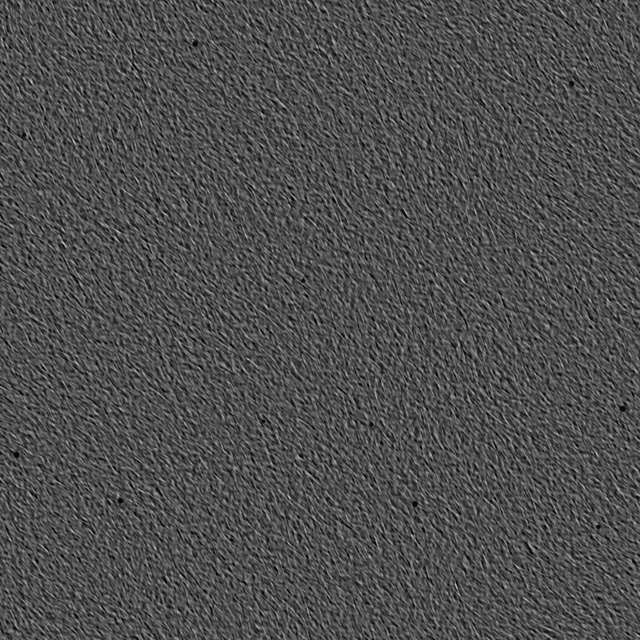
A WebGL 2 fragment shader for this texture:

```glsl
#version 300 es
precision highp float;
// Dark embossed hide: a grey sheet of fine slanted grain lit from one side.
// Two layers of jittered Gaussian marks, short round bumps and thin sharp
// creases, follow a gently bending direction, with a few round pits on top.

uniform vec2 u_resolution;
out vec4 fragColor;

const float GRAIN_ANGLE = -0.92;    // radians, falling to the right
const float BASE_GREY = 0.309;
const float BUMP_CELLS = 196.0;     // cells per canvas height
const float BUMP_RELIEF = 0.125;
const float CREASE_CELLS = 73.0;
const float CREASE_RELIEF = 0.13;
const float PIT_CELLS = 4.0;

// Integer hash giving three values from 0 to 1
vec3 hash3(ivec3 cell) {
    uvec3 v = uvec3(cell) * 1664525u + 1013904223u;
    v.x += v.y * v.z;
    v.y += v.z * v.x;
    v.z += v.x * v.y;
    v ^= v >> 16u;
    v.x += v.y * v.z;
    v.y += v.z * v.x;
    v.z += v.x * v.y;
    return vec3(v >> 8u) / 16777216.0;
}

// Smooth value noise from -1 to 1
float valueNoise(vec2 p, int seed) {
    ivec2 i = ivec2(floor(p));
    vec2 f = fract(p);
    f = f * f * (3.0 - 2.0 * f);
    float a = hash3(ivec3(i, seed)).x;
    float b = hash3(ivec3(i + ivec2(1, 0), seed)).x;
    float c = hash3(ivec3(i + ivec2(0, 1), seed)).x;
    float d = hash3(ivec3(i + ivec2(1, 1), seed)).x;
    return mix(mix(a, b, f.x), mix(c, d, f.x), f.y) * 2.0 - 1.0;
}

// One curved mark: a lit and a shaded flank, plus a bright crest
float mark(vec2 offset, float angle, vec2 size, float bend, float flank, float crest) {
    vec2 along = vec2(cos(angle), sin(angle));
    float u = dot(offset, along) / size.x;
    float v = dot(offset, vec2(-along.y, along.x)) / size.y + bend * u * u;
    float window = 1.0 - smoothstep(1.4, 2.0, length(offset));
    float profile = flank * v + crest * (1.0 - v * v);
    return profile * exp(-0.5 * (u * u + v * v)) * window;
}

// Sum of two marks per cell; lengths and width are in cells
float markField(vec2 p, float grainAngle, float spread, vec2 lengths,
                float width, float bend, float flank, float crest, int seed) {
    ivec2 home = ivec2(floor(p));
    float sum = 0.0;
    for (int y = -2; y <= 2; y++) {
        for (int x = -2; x <= 2; x++) {
            ivec2 cell = home + ivec2(x, y);
            for (int k = 0; k < 2; k++) {
                vec3 place = hash3(ivec3(cell, seed + 2 * k));
                vec3 form = hash3(ivec3(cell, seed + 2 * k + 1));
                vec2 offset = p - vec2(cell) - place.xy;
                float angle = grainAngle + (form.x * 2.0 - 1.0) * spread;
                vec2 size = vec2(mix(lengths.x, lengths.y, form.y), width);
                float curve = bend * (fract(place.z * 8.0) * 2.0 - 1.0);
                float side = place.z < 0.5 ? -flank : flank;
                sum += mix(0.5, 1.0, form.z) * mark(offset, angle, size, curve, side, crest);
            }
        }
    }
    return sum;
}

// Coverage of the sparse dark pits, one at most in each large cell
float pitMask(vec2 p) {
    ivec2 cell = ivec2(floor(p * PIT_CELLS));
    vec3 place = hash3(ivec3(cell, 31));
    vec3 form = hash3(ivec3(cell, 32));
    vec2 centre = (vec2(cell) + mix(vec2(0.1), vec2(0.9), place.xy)) / PIT_CELLS;
    float radius = mix(0.003, 0.006, form.x);
    float present = step(place.z, 0.75);
    return present * (1.0 - smoothstep(0.5, 1.2, length(p - centre) / radius));
}

void main() {
    vec2 p = gl_FragCoord.xy / u_resolution.y;

    // Grain direction drifts slowly over the sheet
    float grainAngle = GRAIN_ANGLE + 0.2 * valueNoise(p * 3.0, 41)
                                   + 0.12 * valueNoise(p * 9.0, 42);

    float bumps = markField(p * BUMP_CELLS, grainAngle, 0.75, vec2(0.4, 0.72),
                            0.36, 0.2, 1.0, 0.0, 50);
    float creases = markField(p * CREASE_CELLS, grainAngle, 0.35, vec2(0.45, 0.85),
                              0.095, 0.7, 0.8, 1.0, 60);

    float grey = BASE_GREY + BUMP_RELIEF * bumps + CREASE_RELIEF * creases;
    grey = mix(grey, 0.03, pitMask(p));
    fragColor = vec4(vec3(clamp(grey, 0.02, 0.8)), 1.0);
}
```
